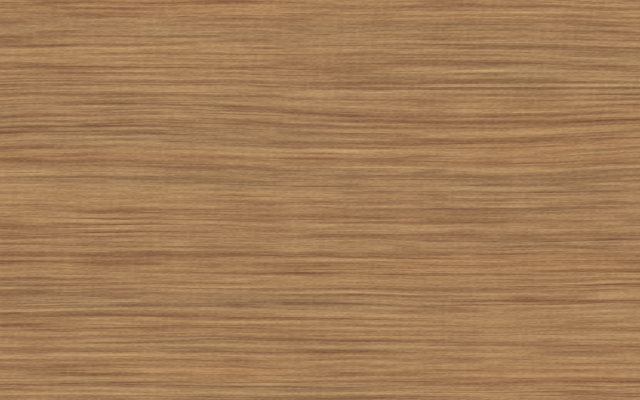
Reproduce this texture procedurally as a WebGL 1 fragment shader.

```glsl
precision highp float;
// Fine straight-grained brown wood veneer with horizontal streaks and thin dark pores.
uniform vec2 u_resolution;

#define DARK_WOOD vec3(0.590, 0.440, 0.308)
#define LIGHT_WOOD vec3(0.710, 0.560, 0.390)
#define OLIVE_SHIFT vec3(-0.014, 0.005, 0.013)
#define BASE_TONE 0.56
#define BAND_AMOUNT 0.13
#define STREAK_AMOUNT 0.42
#define FINE_AMOUNT 0.72
#define FIBRE_AMOUNT 0.72
#define SPECK_AMOUNT 0.50
#define PORE_AMOUNT 0.62
#define WAVER 0.018

float hash(vec2 cell) {
  return fract(sin(dot(cell, vec2(127.1, 311.7))) * 43758.5453);
}

// Smooth value noise from 0 to 1
float noise(vec2 p) {
  vec2 cell = floor(p);
  vec2 f = fract(p);
  f = f * f * (3.0 - 2.0 * f);
  float low = mix(hash(cell), hash(cell + vec2(1.0, 0.0)), f.x);
  float high = mix(hash(cell + vec2(0.0, 1.0)), hash(cell + 1.0), f.x);
  return mix(low, high, f.y);
}

// Stretched noise centred on zero; each layer gets its own region
float grain(vec2 p, vec2 frequency, float layer) {
  return noise(p * frequency + layer * vec2(17.3, 9.7)) - 0.5;
}

// Grain with its broad variation removed by subtracting the next row
float crispGrain(vec2 p, vec2 frequency, float layer) {
  vec2 nextRow = vec2(0.0, 1.0 / frequency.y);
  return grain(p, frequency, layer) - 0.6 * grain(p + nextRow, frequency, layer);
}

// Thin lines along the mid-level contours of stretched noise
float pores(vec2 p, vec2 frequency, float layer) {
  float line = 1.0 - smoothstep(0.03, 0.17, abs(grain(p, frequency, layer)));
  float presence = smoothstep(-0.2, 0.2, grain(p, frequency * vec2(0.9, 0.9), layer + 4.0));
  return line * presence;
}

void main() {
  vec2 p = gl_FragCoord.xy / u_resolution.y;

  // Gentle bending of the grain
  p.y += WAVER * grain(p, vec2(2.2, 5.0), 1.0);
  p.y += 0.25 * WAVER * grain(p, vec2(6.0, 18.0), 2.0);

  // Broad bands, streaks, fine lines, short fibres and specks
  float tone = BASE_TONE;
  tone += BAND_AMOUNT * grain(p, vec2(0.9, 19.0), 3.0);
  tone += STREAK_AMOUNT * crispGrain(p, vec2(2.0, 68.0), 5.0);
  tone += FINE_AMOUNT * crispGrain(p, vec2(3.2, 140.0), 7.0);
  tone += FIBRE_AMOUNT * grain(p, vec2(14.0, 290.0), 9.0);
  tone += SPECK_AMOUNT * grain(p, vec2(130.0, 310.0), 23.0);

  // Dark pore lines
  float pore = max(pores(p, vec2(1.5, 72.0), 11.0), 0.8 * pores(p, vec2(2.4, 110.0), 13.0));
  tone -= PORE_AMOUNT * pore;

  // Drift between reddish and olive wood
  float drift = grain(p, vec2(1.1, 19.0), 15.0) + 0.6 * grain(p, vec2(2.5, 48.0), 19.0);
  vec3 wood = mix(DARK_WOOD, LIGHT_WOOD, tone) + OLIVE_SHIFT * drift;
  gl_FragColor = vec4(clamp(wood, 0.0, 1.0), 1.0);
}
```
